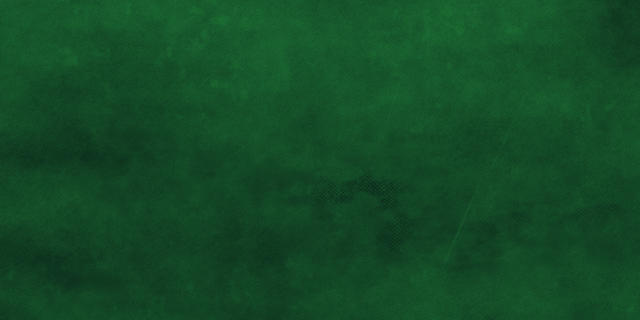
A Shadertoy shader for this texture:

```glsl
float hash(vec2 p) {
    vec3 q = fract(vec3(p.xyx) * 0.1031);
    q += dot(q, q.yzx + 33.33);
    return fract((q.x + q.y) * q.z);
}

float noise(vec2 p) {
    vec2 cell = floor(p), f = fract(p);
    f = f * f * (3.0 - 2.0 * f);
    return mix(mix(hash(cell), hash(cell + vec2(1, 0)), f.x),
               mix(hash(cell + vec2(0, 1)), hash(cell + vec2(1, 1)), f.x), f.y);
}

float fbm(vec2 p) {
    float sum = 0.0, amp = 0.5;
    for (int i = 0; i < 5; i++) {
        sum += amp * noise(p);
        p = mat2(1.6, 1.2, -1.2, 1.6) * p + 17.3;
        amp *= 0.5;
    }
    return sum;
}

// Soft elliptical spot, 1 in the middle
float spot(vec2 p, vec2 center, vec2 radius) {
    vec2 d = (p - center) / radius;
    return exp(-dot(d, d));
}

// Thin line between two points, fading at its ends
float scratch(vec2 p, vec2 a, vec2 b, float width) {
    vec2 ab = b - a;
    float t = clamp(dot(p - a, ab) / dot(ab, ab), 0.0, 1.0);
    float d = length(p - a - ab * t);
    return (1.0 - smoothstep(0.0, width, d)) * smoothstep(0.0, 0.2, t) * smoothstep(1.0, 0.6, t);
}

void mainImage(out vec4 fragColor, in vec2 fragCoord) {
    vec2 p = fragCoord / iResolution.y;
    float right = iResolution.x / iResolution.y;
    vec2 warped = p + 0.14 * (vec2(fbm(p * 5.0), fbm(p * 5.0 + 31.0)) - 0.5);

    // Broad light and shade
    float green = 0.273 + 0.062 * smoothstep(0.25, 0.95, p.y);
    green += 0.024 * spot(warped, vec2(0.6, 0.9), vec2(0.5, 0.2));
    green += 0.018 * spot(warped, vec2(1.2, 0.75), vec2(0.4, 0.25));
    green += 0.036 * spot(warped, vec2(1.4, 0.08), vec2(0.6, 0.12));
    green -= 0.056 * spot(warped, vec2(0.4, 0.66), vec2(0.24, 0.17));
    green -= 0.042 * spot(warped, vec2(0.1, 0.52), vec2(0.3, 0.09));
    green -= 0.052 * spot(warped, vec2(0.1, 0.2), vec2(0.35, 0.09));
    green -= 0.036 * spot(warped, vec2(0.75, 0.2), vec2(0.3, 0.14));
    green -= 0.110 * spot(p, vec2(right, 1.0), vec2(0.16, 0.22));

    // Cloudy paint, horizontal brushing and faint slanted fibres
    green += 0.085 * (fbm(warped * 6.0) - 0.48);
    green += 0.050 * (fbm(p * vec2(4.0, 18.0) + 9.0) - 0.48);
    green += 0.060 * (fbm(p * 26.0 + 80.0) - 0.48);
    vec2 slant = mat2(0.8, -0.6, 0.6, 0.8) * p;
    green += 0.012 * (noise(slant * vec2(40.0, 150.0)) - 0.5);

    // Canvas weave, stronger where the paint is worn
    float wear = spot(warped, vec2(1.0, 0.42), vec2(0.22, 0.11))
               + spot(warped, vec2(1.2, 0.36), vec2(0.14, 0.16))
               + spot(warped, vec2(1.55, 0.25), vec2(0.3, 0.09))
               + spot(warped, vec2(1.9, 0.33), vec2(0.28, 0.06))
               + 0.6 * spot(warped, vec2(0.52, 0.52), vec2(0.25, 0.12))
               + 0.4 * spot(warped, vec2(0.5, 0.12), vec2(0.5, 0.12));
    wear *= smoothstep(0.38, 0.6, fbm(p * vec2(14.0, 24.0) + 5.0));
    vec2 thread = p + 0.006 * vec2(noise(p * 18.0), noise(p * 18.0 + 40.0));
    float weave = cos(thread.x * 470.0) * cos(thread.y * 560.0);
    float grain = noise(p * 210.0) - 0.5;
    float speckle = hash(floor(p * 256.0)) - 0.5;
    green += 0.014 * weave + 0.034 * grain + 0.016 * speckle;
    green -= wear * (0.036 + 0.040 * weave + 0.07 * grain);

    // Pale flecks
    float fleck = smoothstep(0.58, 0.76, fbm(p * 30.0 + 60.0));
    green += 0.035 * fleck * smoothstep(0.4, 0.6, fbm(p * 3.0 + 12.0));

    // Long scratches and scattered faint ones
    float marks = scratch(p, vec2(1.37, 0.13), vec2(1.52, 0.48), 0.006)
                + 0.5 * scratch(p, vec2(1.5, 0.4), vec2(1.71, 0.84), 0.005);
    for (int i = 0; i < 14; i++) {
        float id = float(i);
        vec2 start = vec2(hash(vec2(id, 3.0)) * right, hash(vec2(id, 7.0)));
        float angle = mix(0.6, 1.5, hash(vec2(id, 11.0)));
        float len = mix(0.08, 0.28, hash(vec2(id, 19.0)));
        marks += 0.25 * scratch(p, start, start + len * vec2(cos(angle), sin(angle)), 0.005);
    }
    green += 0.07 * marks * (0.4 + 0.6 * noise(p * 40.0));

    // Deep bluish green to clear green
    green = clamp(green, 0.14, 0.42);
    vec3 color = mix(vec3(0.06, 0.23, 0.13), vec3(0.09, 0.36, 0.175), (green - 0.23) / 0.13);
    fragColor = vec4(color, 1.0);
}
```
